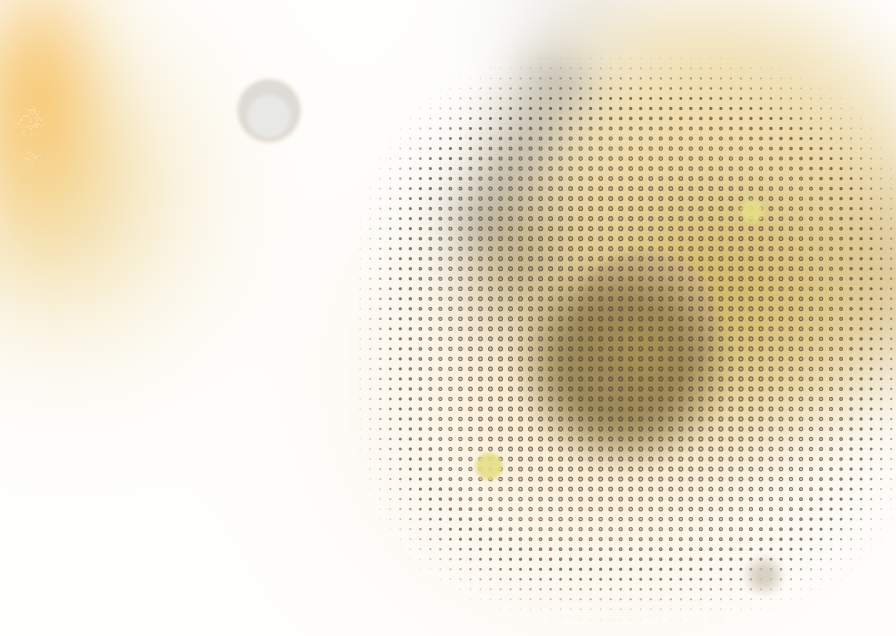
Give the GLSL for this background, as a Shadertoy shader.

```glsl
// Soft gold, olive and grey glows on warm white, with a halftone grid of rings.
// Glows are Gaussians and blurred discs blended in layers; ring size falls off
// from the centre of the grid. Lengths are in canvas heights, origin lower left.

float glow(vec2 p, vec2 centre, vec2 radius) {
    vec2 d = (p - centre) / radius;
    return exp(-dot(d, d));
}

// Disc that is solid up to inner and fades out at outer
float softDisc(vec2 p, vec2 centre, float inner, float outer) {
    return 1.0 - smoothstep(inner, outer, length(p - centre));
}

float segmentDistance(vec2 p, vec2 a, vec2 b) {
    vec2 ab = b - a;
    return length(p - a - ab * clamp(dot(p - a, ab) / dot(ab, ab), 0.0, 1.0));
}

float hash(vec2 p) {
    vec3 q = fract(p.xyx * 0.1031);
    q += dot(q, q.yzx + 33.33);
    return fract((q.x + q.y) * q.z);
}

// Coverage of the ring grid; small rings close into dots
float halftone(vec2 p, float pixel) {
    const float pitch = 0.01575;
    vec2 origin = vec2(0.5507, 0.6562);
    vec2 node = origin + pitch * round((p - origin) / pitch);
    vec2 q = abs(node - vec2(1.0, 0.47));
    float reach = pow(dot(q * q, q), 1.0 / 3.0);
    float size = 1.0 - smoothstep(0.17, 0.5, reach);
    float radius = 0.0041 * sqrt(size);
    float d = length(p - node);
    float outer = clamp(0.5 + (radius - d) / pixel, 0.0, 1.0);
    float hole = clamp(0.5 + (radius * 0.52 - d) / pixel, 0.0, 1.0);
    return (outer - 0.75 * hole * smoothstep(0.3, 0.7, size)) * smoothstep(0.0, 0.35, size);
}

void mainImage(out vec4 fragColor, in vec2 fragCoord) {
    vec2 p = fragCoord / iResolution.y;
    float pixel = 1.0 / iResolution.y;
    vec3 col = vec3(0.996, 0.995, 0.99);

    // Amber glow at the upper left, with faint speckles
    col = mix(col, vec3(0.95, 0.88, 0.68), 0.85 * glow(p, vec2(0.10, 0.70), vec2(0.20, 0.22)));
    col = mix(col, vec3(0.97, 0.79, 0.47), 0.9 * glow(p, vec2(0.06, 0.84), vec2(0.10, 0.18)));
    float speckle = max(softDisc(p, vec2(0.046, 0.811), 0.015, 0.034),
                        softDisc(p, vec2(0.051, 0.753), 0.005, 0.018));
    col = mix(col, vec3(1.0, 0.9, 0.7), 0.45 * speckle * step(0.65, hash(floor(p / 0.003))));

    // Broad peach and tan fields
    col = mix(col, vec3(0.97, 0.89, 0.74), 0.75 * glow(p, vec2(0.95, 0.40), vec2(0.30, 0.28)));
    col = mix(col, vec3(0.88, 0.87, 0.85), 0.5 * glow(p, vec2(0.92, 0.97), vec2(0.12, 0.10)));
    col = mix(col, vec3(0.94, 0.87, 0.69), 0.95 * softDisc(p, vec2(1.13, 0.67), 0.18, 0.45));
    col = mix(col, vec3(0.82, 0.73, 0.54), 0.55 * glow(p, vec2(1.40, 0.57), vec2(0.17, 0.15)));

    // Grey streak running down into the olive shadow
    float streak = segmentDistance(p, vec2(0.87, 0.86), vec2(0.77, 0.66)) / 0.065;
    col = mix(col, vec3(0.60, 0.59, 0.57), 0.45 * exp(-streak * streak));
    col = mix(col, vec3(0.62, 0.56, 0.40), 0.5 * glow(p, vec2(0.82, 0.59), vec2(0.09, 0.11)));

    // Gold glow, taupe crescent and the olive disc covering it
    col = mix(col, vec3(0.82, 0.72, 0.40), 0.9 * glow(p, vec2(1.12, 0.54), vec2(0.21, 0.18)));
    col = mix(col, vec3(0.80, 0.70, 0.52), 0.8 * softDisc(p, vec2(1.015, 0.495), 0.098, 0.122));
    col = mix(col, vec3(0.59, 0.52, 0.33), 0.93 * softDisc(p, vec2(0.98, 0.43), 0.075, 0.19));
    col = mix(col, vec3(0.70, 0.60, 0.32), 0.5 * glow(p, vec2(1.01, 0.45), vec2(0.055)));

    col = mix(col, vec3(0.32, 0.25, 0.17), 0.72 * halftone(p, pixel));

    // Pale grey ball with a lighter inner face
    vec2 ball = vec2(0.423, 0.826);
    col = mix(col, vec3(0.93, 0.90, 0.83), 0.6 * softDisc(p, ball, 0.046, 0.058));
    col = mix(col, vec3(0.865, 0.86, 0.84), softDisc(p, ball, 0.043, 0.053));
    col = mix(col, vec3(0.91, 0.91, 0.895), softDisc(p, ball - vec2(0.0, 0.009), 0.027, 0.040));

    // Small yellow and beige spots
    float yellow = max(softDisc(p, vec2(1.183, 0.668), 0.011, 0.024),
                       softDisc(p, vec2(0.769, 0.267), 0.015, 0.027));
    col = mix(col, vec3(0.90, 0.87, 0.52), 0.9 * yellow);
    col = mix(col, vec3(0.82, 0.79, 0.73), 0.85 * softDisc(p, vec2(1.201, 0.095), 0.006, 0.040));

    fragColor = vec4(col, 1.0);
}
```
